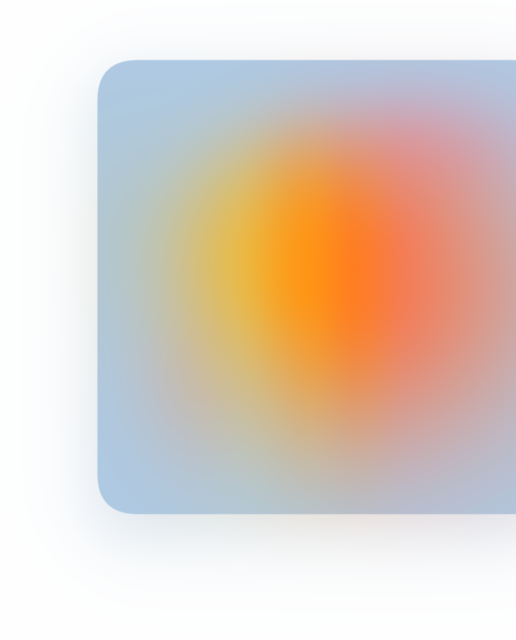
This background is drawn by a WebGL 2 fragment shader. Its source:

```glsl
#version 300 es
precision highp float;
// A rounded card filled with a soft warm glow on pale blue, casting a tinted shadow on white.

uniform vec2 u_resolution;
out vec4 fragColor;

// Layout, in canvas heights
const vec2 CARD_CENTER = vec2(0.507, 0.5514);
const float CARD_HALF = 0.3548;
const float CORNER_RADIUS = 0.068;
const float CORNER_POWER = 2.6;
const vec2 SHADOW_OFFSET = vec2(0.0, -0.032);
const float SHADOW_BLUR = 0.056;
const float SHADOW_ALPHA = 0.52;

// Warm glow: centre from the card centre, reach to each side
const vec2 GLOW_CENTER = vec2(0.0137, 0.006);
const float REACH_LEFT = 0.247;
const float REACH_RIGHT = 0.306;
const float REACH_UP = 0.2266;
const float REACH_DOWN = 0.260;
const float GLOW_SHEAR = 0.15;

// Side tints
const vec2 PINK_CENTER = vec2(0.137, 0.214);
const vec2 PINK_SIZE = vec2(0.18, 0.10);
const vec2 MAUVE_CENTER = vec2(-0.201, -0.150);
const vec2 MAUVE_SIZE = vec2(0.10, 0.13);
const vec2 SAGE_CENTER = vec2(-0.31, 0.08);
const vec2 SAGE_SIZE = vec2(0.12, 0.18);

const vec3 PAPER = vec3(0.996, 0.997, 0.997);
const vec3 BLUE = vec3(0.68, 0.79, 0.89);
const vec3 PINK = vec3(0.86, 0.58, 0.66);
const vec3 MAUVE = vec3(0.79, 0.67, 0.73);
const vec3 SAGE = vec3(0.71, 0.77, 0.76);
const vec3 YELLOW = vec3(0.95, 0.72, 0.18);
const vec3 AMBER = vec3(1.0, 0.58, 0.08);
const vec3 ORANGE = vec3(1.0, 0.49, 0.13);
const vec3 CORAL = vec3(0.99, 0.45, 0.27);

float softSpot(vec2 p, vec2 center, vec2 size) {
  vec2 d = (p - center) / size;
  return exp(-dot(d, d));
}

// Lopsided falloff: crisp at the upper left, loose at the lower right
float warmGlow(vec2 p) {
  vec2 d = p - GLOW_CENTER;
  d.y += GLOW_SHEAR * min(d.x, 0.05);
  d.x /= d.x < 0.0 ? REACH_LEFT : REACH_RIGHT;
  d.y /= d.y < 0.0 ? REACH_DOWN : REACH_UP;
  float dist = length(d);
  float facing = dot(d / max(dist, 1e-4), vec2(-0.6, 0.8));
  float power = mix(2.1, 3.6, smoothstep(-0.5, 0.9, facing));
  return exp(-pow(dist, power));
}

vec3 warmColor(float x) {
  vec3 color = mix(YELLOW, AMBER, smoothstep(-0.15, -0.015, x));
  color = mix(color, ORANGE, smoothstep(-0.03, 0.055, x));
  return mix(color, CORAL, smoothstep(0.04, 0.14, x));
}

vec3 cardColor(vec2 p) {
  vec3 color = mix(BLUE, SAGE, 0.5 * softSpot(p, SAGE_CENTER, SAGE_SIZE));
  color = mix(color, PINK, 0.65 * softSpot(p, PINK_CENTER, PINK_SIZE));
  color = mix(color, MAUVE, 0.4 * softSpot(p, MAUVE_CENTER, MAUVE_SIZE));
  return mix(color, warmColor(p.x), warmGlow(p));
}

// Distance to a square with superelliptic corners
float cardDistance(vec2 p) {
  vec2 q = abs(p) - CARD_HALF + CORNER_RADIUS;
  vec2 corner = pow(max(q, 0.0), vec2(CORNER_POWER));
  float outside = pow(corner.x + corner.y, 1.0 / CORNER_POWER);
  return outside + min(max(q.x, q.y), 0.0) - CORNER_RADIUS;
}

// Blurred square, with a logistic curve for each edge
float shadowMask(vec2 p) {
  vec2 edge = (abs(p - SHADOW_OFFSET) - CARD_HALF) / SHADOW_BLUR;
  vec2 cover = 1.0 / (1.0 + exp(1.7 * edge));
  return cover.x * cover.y;
}

void main() {
  vec2 p = gl_FragCoord.xy / u_resolution.y - CARD_CENTER;
  float pixel = 1.0 / u_resolution.y;

  // Shadow takes its tint from the card above it
  vec3 color = mix(PAPER, cardColor(p * 0.8), SHADOW_ALPHA * shadowMask(p));

  float card = 1.0 - smoothstep(-pixel, pixel, cardDistance(p));
  color = mix(color, cardColor(p), card);
  fragColor = vec4(color, 1.0);
}
```
